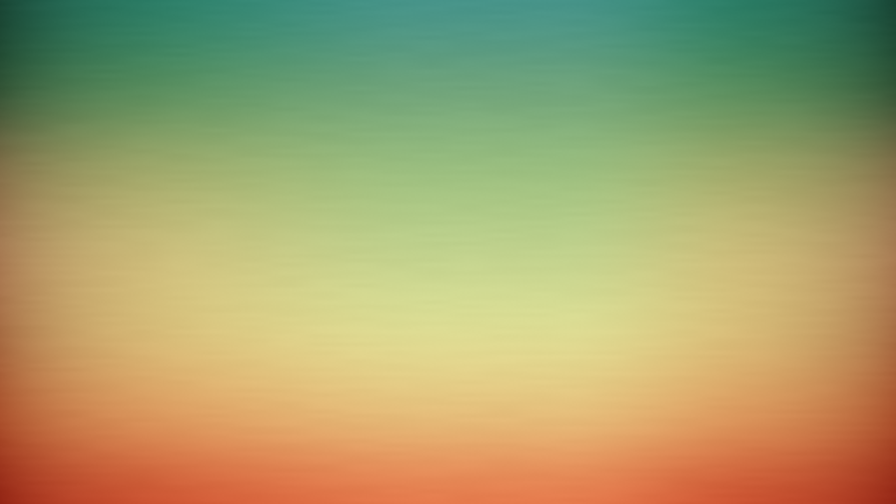
This background is drawn by a WebGL 1 fragment shader. Its source:

```glsl
precision highp float;
// A soft, blurred sunset backdrop: teal and green above, cream in the middle,
// orange below. Three vertical colour ramps (axis, side, rim) are blended
// outwards from the middle, then faint horizontal streaks add texture.

uniform vec2 u_resolution;

// Ramp colours, listed from the bottom (0) to the top (6).
const vec3 AXIS_0 = vec3(0.900, 0.480, 0.300);
const vec3 AXIS_1 = vec3(0.898, 0.729, 0.470);
const vec3 AXIS_2 = vec3(0.870, 0.859, 0.573);
const vec3 AXIS_3 = vec3(0.755, 0.822, 0.553);
const vec3 AXIS_4 = vec3(0.605, 0.745, 0.500);
const vec3 AXIS_5 = vec3(0.430, 0.640, 0.486);
const vec3 AXIS_6 = vec3(0.278, 0.580, 0.540);

const vec3 SIDE_0 = vec3(0.825, 0.345, 0.205);
const vec3 SIDE_1 = vec3(0.878, 0.610, 0.375);
const vec3 SIDE_2 = vec3(0.867, 0.765, 0.488);
const vec3 SIDE_3 = vec3(0.812, 0.765, 0.494);
const vec3 SIDE_4 = vec3(0.635, 0.685, 0.430);
const vec3 SIDE_5 = vec3(0.350, 0.575, 0.384);
const vec3 SIDE_6 = vec3(0.175, 0.515, 0.420);

const vec3 RIM_0 = vec3(0.585, 0.150, 0.085);
const vec3 RIM_1 = vec3(0.667, 0.310, 0.170);
const vec3 RIM_2 = vec3(0.655, 0.420, 0.260);
const vec3 RIM_3 = vec3(0.651, 0.478, 0.322);
const vec3 RIM_4 = vec3(0.500, 0.430, 0.280);
const vec3 RIM_5 = vec3(0.190, 0.325, 0.210);
const vec3 RIM_6 = vec3(0.095, 0.270, 0.205);

const float AXIS_X = 0.57;                   // the greenest column
const vec2 LEFT_FADE = vec2(0.07, 0.46);     // axis to side, on the left
const vec2 RIGHT_FADE = vec2(0.05, 0.28);    // axis to side, on the right
const float RIM_POWER = 5.0;                 // how tightly the rim hugs the edges
const vec2 STREAK_CELLS = vec2(14.0, 120.0); // streaks per canvas height
const float STREAK_AMOUNT = 0.014;
const float GRAIN_ROWS = 288.0;
const float GRAIN_AMOUNT = 0.004;

float hash(vec2 p) {
  return fract(sin(dot(p, vec2(127.1, 311.7))) * 43758.5453);
}

float valueNoise(vec2 p) {
  vec2 cell = floor(p);
  vec2 f = fract(p);
  f = f * f * (3.0 - 2.0 * f);
  float low = mix(hash(cell), hash(cell + vec2(1.0, 0.0)), f.x);
  float high = mix(hash(cell + vec2(0.0, 1.0)), hash(cell + 1.0), f.x);
  return mix(low, high, f.y);
}

// Catmull-Rom weight of a stop at distance d from the sample.
float splineWeight(float d) {
  d = min(abs(d), 2.0);
  float near = (1.5 * d - 2.5) * d * d + 1.0;
  float far = ((2.5 - 0.5 * d) * d - 4.0) * d + 2.0;
  return d < 1.0 ? near : far;
}

// Smooth ramp through seven evenly spaced colours, t from 0 to 1.
vec3 ramp(float t, vec3 c0, vec3 c1, vec3 c2, vec3 c3, vec3 c4, vec3 c5, vec3 c6) {
  float p = t * 6.0;
  float w0 = splineWeight(p);
  float w1 = splineWeight(p - 1.0);
  float w2 = splineWeight(p - 2.0);
  float w3 = splineWeight(p - 3.0);
  float w4 = splineWeight(p - 4.0);
  float w5 = splineWeight(p - 5.0);
  float w6 = splineWeight(p - 6.0);
  vec3 sum = c0 * w0 + c1 * w1 + c2 * w2 + c3 * w3 + c4 * w4 + c5 * w5 + c6 * w6;
  return sum / (w0 + w1 + w2 + w3 + w4 + w5 + w6);
}

void main() {
  vec2 uv = gl_FragCoord.xy / u_resolution;
  vec2 pos = gl_FragCoord.xy / u_resolution.y;

  // Vertical ramps
  vec3 axis = ramp(uv.y, AXIS_0, AXIS_1, AXIS_2, AXIS_3, AXIS_4, AXIS_5, AXIS_6);
  vec3 side = ramp(uv.y, SIDE_0, SIDE_1, SIDE_2, SIDE_3, SIDE_4, SIDE_5, SIDE_6);
  vec3 rim = ramp(uv.y, RIM_0, RIM_1, RIM_2, RIM_3, RIM_4, RIM_5, RIM_6);

  // Horizontal blend
  float toSide = smoothstep(LEFT_FADE.x, LEFT_FADE.y, AXIS_X - uv.x)
               + smoothstep(RIGHT_FADE.x, RIGHT_FADE.y, uv.x - AXIS_X);
  vec3 color = mix(axis, side, toSide);
  color = mix(color, rim, pow(abs(2.0 * uv.x - 1.0), RIM_POWER));

  // Faint horizontal streaks and grain
  color += (valueNoise(pos * STREAK_CELLS) - 0.5) * STREAK_AMOUNT;
  color += (hash(floor(pos * GRAIN_ROWS)) - 0.5) * GRAIN_AMOUNT;

  gl_FragColor = vec4(color, 1.0);
}
```
